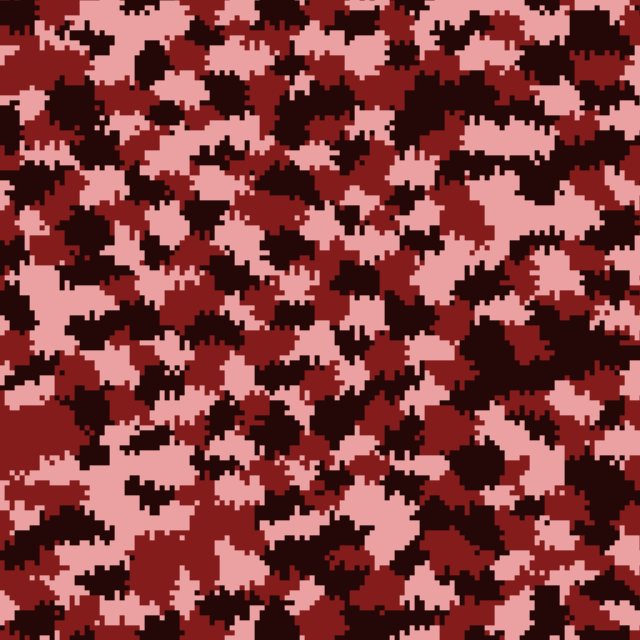
This pattern is drawn by a WebGL 2 fragment shader. Its source:

```glsl
#version 300 es
precision highp float;
// Digital camouflage: ragged blocky patches in pink, brick red and near-black.

uniform vec2 u_resolution;
out vec4 fragColor;

// Integer hash giving two values in 0..1
vec2 hash2(vec2 p, uint seed) {
    uvec2 v = uvec2(ivec2(floor(p))) * 1664525u + 1013904223u + seed * 747796405u;
    v.x += v.y * 1664525u;
    v.y += v.x * 1664525u;
    v ^= v >> 16u;
    v.x += v.y * 1664525u;
    v.y += v.x * 1664525u;
    v ^= v >> 16u;
    return vec2(v >> 8u) / 16777216.0;
}

// Smooth two-channel value noise
vec2 noise2(vec2 p) {
    vec2 i = floor(p), f = fract(p);
    f = f * f * (3.0 - 2.0 * f);
    vec2 low = mix(hash2(i, 1u), hash2(i + vec2(1, 0), 1u), f.x);
    vec2 high = mix(hash2(i + vec2(0, 1), 1u), hash2(i + vec2(1, 1), 1u), f.x);
    return mix(low, high, f.y);
}

// Three-colouring of a triangular lattice, so neighbours differ; a few are swapped
vec3 patchColor(vec2 id) {
    float swap = step(0.92, hash2(id, 3u).x);
    float tone = mod(id.x - id.y + swap, 3.0);
    if (tone < 0.5) return vec3(0.14, 0.03, 0.03);
    if (tone < 1.5) return vec3(0.52, 0.11, 0.11);
    return vec3(0.92, 0.63, 0.63);
}

// One flat colour per block, taken from the nearest patch seed
vec3 blockColor(vec2 block) {
    // Shift short runs of columns and rows to cut teeth into the outlines
    vec2 teeth = vec2(hash2(vec2(floor(block.x / 6.0), block.y), 4u).x,
                      hash2(vec2(block.x, floor(block.y / 6.0)), 5u).x) - 0.5;
    vec2 p = (block + teeth * vec2(1.8, 2.8)) / vec2(8.6, 6.2);
    p += 0.8 * (noise2(p * 0.8) - 0.5);

    // Each lattice row is pushed half a step along
    vec2 home = floor(vec2(p.x - 0.5 * p.y, p.y)), nearest = home;
    float best = 1e3;
    for (int y = -1; y <= 1; y++) {
        for (int x = -2; x <= 2; x++) {
            vec2 id = home + vec2(x, y);
            vec2 seed = id + vec2(0.5 * id.y, 0.0) + 0.1 + 0.8 * hash2(id, 6u);
            float dist = dot(seed - p, seed - p);
            if (dist < best) {
                best = dist;
                nearest = id;
            }
        }
    }
    return patchColor(nearest);
}

void main() {
    // Square blocks, 128 to the canvas height, slightly off the pixel grid
    vec2 q = gl_FragCoord.xy / u_resolution.y * 128.0 - 0.425;
    vec2 block = floor(q);

    // Blend the four nearest blocks across a one-pixel edge
    float pixelsPerBlock = u_resolution.y / 128.0;
    vec2 w = clamp((fract(q) - 0.5) * pixelsPerBlock + 0.5, 0.0, 1.0);
    vec3 low = mix(blockColor(block), blockColor(block + vec2(1, 0)), w.x);
    vec3 high = mix(blockColor(block + vec2(0, 1)), blockColor(block + vec2(1, 1)), w.x);
    fragColor = vec4(mix(low, high, w.y), 1.0);
}
```
